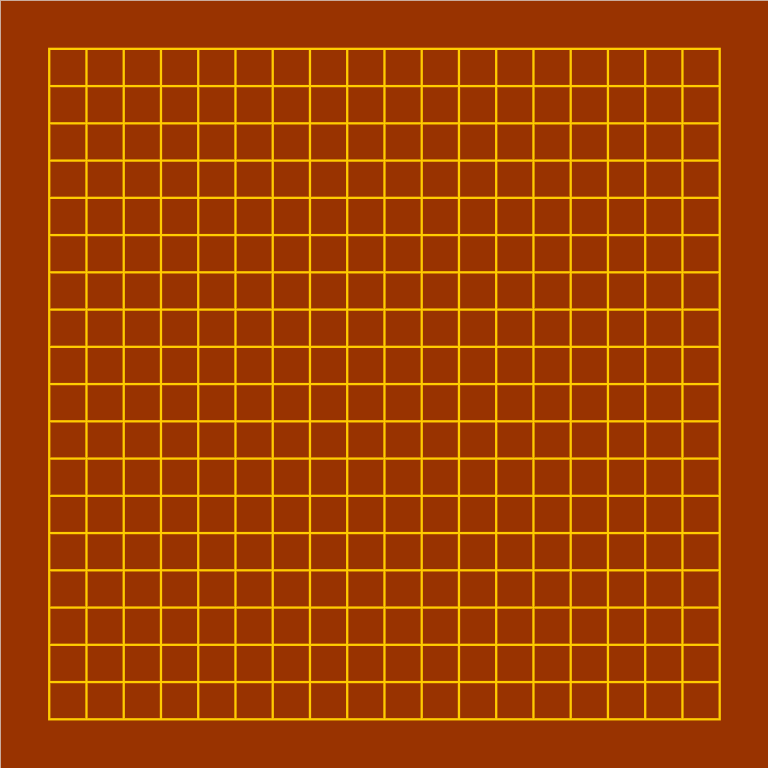
This pattern is drawn by a three.js fragment shader. Its source:

```glsl
varying vec2 vUv;

const vec3 BOARD_BROWN = vec3(0.60, 0.20, 0.00);
const vec3 LINE_GOLD = vec3(1.00, 0.80, 0.00);
const vec3 RIM_PALE = vec3(0.85, 0.82, 0.80);

const vec2 GRID_CENTER = vec2(0.5006, 0.4999);
const float CELL_COUNT = 18.0;
const float CELL_SIZE = 0.0485;
const float LINE_WIDTH = 0.003;
const float RIM_WIDTH = 0.001;

// Share of a pixel footprint that lies inside a band centred on zero
vec2 bandCoverage(vec2 offset, float halfWidth, vec2 footprint) {
  vec2 upper = min(offset + 0.5 * footprint, vec2(halfWidth));
  vec2 lower = max(offset - 0.5 * footprint, vec2(-halfWidth));
  return clamp((upper - lower) / footprint, 0.0, 1.0);
}

// Signed offset to the nearest line on each axis
vec2 nearestLineOffset(vec2 p, float cellSize, float cellCount) {
  vec2 index = floor(p / cellSize + 0.5);
  return p - cellSize * clamp(index, -0.5 * cellCount, 0.5 * cellCount);
}

// Square grid closed by its outermost lines
float gridCoverage(vec2 p, float cellSize, float cellCount, float lineWidth, vec2 footprint) {
  float halfLine = 0.5 * lineWidth;
  float halfExtent = 0.5 * cellSize * cellCount + halfLine;
  vec2 offset = nearestLineOffset(p, cellSize, cellCount);
  vec2 lines = bandCoverage(offset, halfLine, footprint);
  vec2 extent = bandCoverage(p, halfExtent, footprint);
  vec2 strokes = lines * extent.yx;
  return max(strokes.x, strokes.y);
}

// Hairline along the left and top sides
float rimCoverage(vec2 uv, float width, vec2 footprint) {
  vec2 rim = bandCoverage(vec2(uv.x, 1.0 - uv.y), width, footprint);
  return max(rim.x, rim.y);
}

void main() {
  vec2 footprint = max(fwidth(vUv), vec2(1e-5));
  float grid = gridCoverage(vUv - GRID_CENTER, CELL_SIZE, CELL_COUNT, LINE_WIDTH, footprint);
  float rim = rimCoverage(vUv, RIM_WIDTH, footprint);

  vec3 color = mix(BOARD_BROWN, LINE_GOLD, grid);
  color = mix(color, RIM_PALE, rim);
  gl_FragColor = vec4(color, 1.0);
}
```
